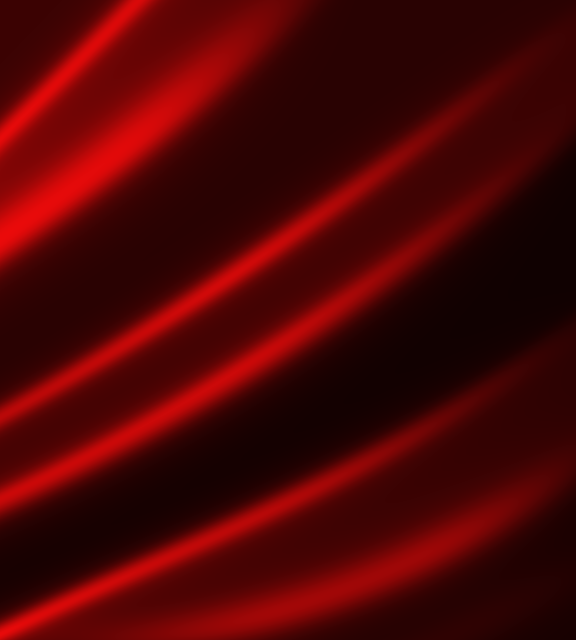
A Shadertoy shader for this background:

```glsl
// Dark red satin with soft diagonal folds and glowing ridges.
#define SATIN vec3(1.0, 0.042, 0.042)
#define TOP_SHADE 0.23
#define HALO_SIZE 2.3
#define HALO_SHARE 0.22
#define RIDGE_WIDENING 0.5

// Ridge height across the canvas, as a cubic in x.
float ridgeHeight(vec4 curve, float x) {
    return curve.x + x * (curve.y + x * (curve.z + x * curve.w));
}

// Adds one fold: x of cloth is the base shade, y is the accumulated sheen.
// spread: softness above and below the ridge
// panel:  shade of the cloth beneath it, at the left and right
// sheen:  ridge light at the left and centre
// fade:   where the ridge light starts and stops fading
void addFold(inout vec2 cloth, vec2 p, vec4 curve, vec2 spread,
             vec2 panel, vec2 sheen, vec2 fade) {
    float d = p.y - ridgeHeight(curve, p.x);
    float widening = 1.0 + RIDGE_WIDENING * p.x;

    // Cloth beneath the ridge
    float edge = 1.9 * spread.y * widening;
    float beneath = 1.0 - smoothstep(-edge, edge, d);
    cloth.x = mix(cloth.x, mix(panel.x, panel.y, p.x), beneath);

    // Tight highlight within a broader halo
    float t = d / (widening * (d > 0.0 ? spread.x : spread.y));
    float core = exp(-0.5 * t * t);
    float halo = exp(-0.5 * t * t / (HALO_SIZE * HALO_SIZE));
    float strength = mix(sheen.x, sheen.y, smoothstep(0.0, 0.5, p.x));
    strength *= 1.0 - smoothstep(fade.x, fade.y, p.x);
    cloth.y += strength * mix(core, halo, HALO_SHARE);
}

void mainImage(out vec4 fragColor, in vec2 fragCoord) {
    vec2 p = fragCoord / iResolution.xy;
    vec2 cloth = vec2(TOP_SHADE, 0.0);

    // Upper pair of folds
    addFold(cloth, p, vec4(0.785, 0.88, 0.08, 0.0), vec2(0.018, 0.017),
            vec2(0.40, 0.12), vec2(0.56, 0.56), vec2(0.4, 0.8));
    addFold(cloth, p, vec4(0.616, 0.62, 0.21, 0.0), vec2(0.038, 0.025),
            vec2(0.16, 0.16), vec2(0.62, 0.62), vec2(0.2, 0.66));

    // Middle pair of folds
    addFold(cloth, p, vec4(0.349, 0.495, 0.13, 0.0), vec2(0.014, 0.013),
            vec2(0.25, 0.22), vec2(0.52, 0.64), vec2(0.35, 1.08));
    addFold(cloth, p, vec4(0.219, 0.414, 0.172, 0.0), vec2(0.014, 0.019),
            vec2(0.09, 0.06), vec2(0.62, 0.64), vec2(0.38, 1.14));

    // Lower folds
    addFold(cloth, p, vec4(0.010, 0.44, -0.15, 0.195), vec2(0.013, 0.012),
            vec2(0.28, 0.17), vec2(0.66, 0.56), vec2(0.42, 1.1));
    addFold(cloth, p, vec4(0.0, -0.08, 0.35, 0.0), vec2(0.020, 0.019),
            vec2(0.15, 0.09), vec2(0.08, 0.46), vec2(0.72, 1.14));
    addFold(cloth, p, vec4(-0.35, 0.45, 0.0, 0.0), vec2(0.02),
            vec2(0.12, 0.09), vec2(0.0, 0.08), vec2(0.8, 1.2));

    float light = min(cloth.x + cloth.y, 0.94);
    fragColor = vec4(light * SATIN, 1.0);
}
```
